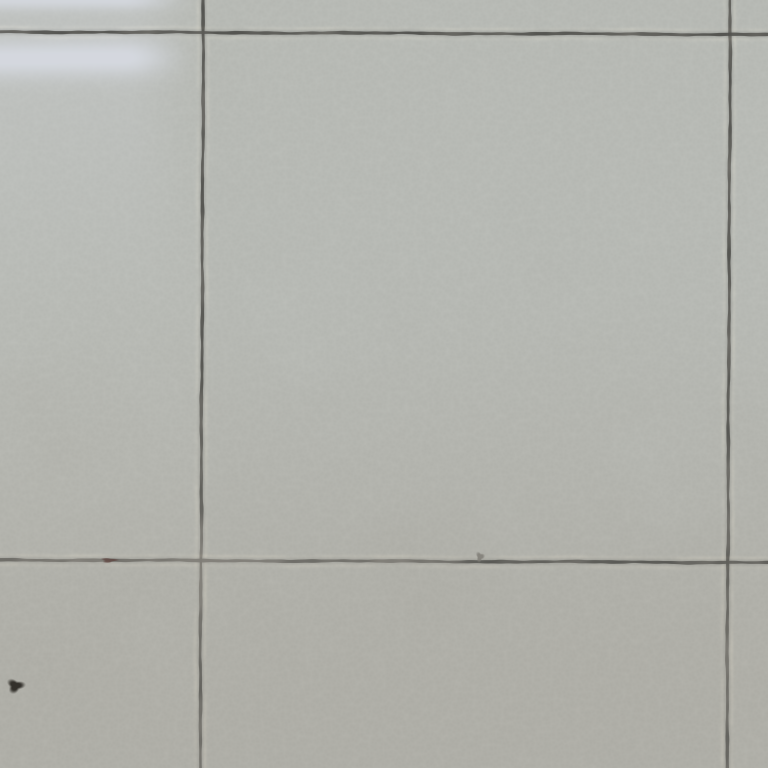
Write a Shadertoy shader that draws this texture.

```glsl
#define TILE_SIZE vec2(0.686, 0.6875)
#define JOINT_ORIGIN vec2(0.2605, 0.2710)
#define JOINT_SKEW vec2(0.0045, -0.0035)
#define JOINT_HALF_WIDTH 0.0021
#define COOL_GLAZE vec3(0.722, 0.732, 0.712)
#define WARM_GLAZE vec3(0.690, 0.688, 0.660)
#define GLARE_COLOR vec3(0.830, 0.845, 0.870)
#define DARK_GROUT vec3(0.300, 0.300, 0.285)
#define PALE_GROUT vec3(0.500, 0.490, 0.465)
#define GRAIN_AMOUNT 0.030

vec2 hash2(vec2 p) {
    vec3 q = fract(p.xyx * vec3(0.1031, 0.1030, 0.0973));
    q += dot(q, q.yzx + 33.33);
    return fract((q.xx + q.yz) * q.zy);
}

// Distance to the nearest scattered feature point
float cellular(vec2 p) {
    vec2 cell = floor(p), local = fract(p);
    float nearest = 2.0;
    for (int y = -1; y <= 1; y++)
        for (int x = -1; x <= 1; x++) {
            vec2 neighbor = vec2(x, y);
            vec2 toPoint = neighbor + hash2(cell + neighbor) - local;
            nearest = min(nearest, dot(toPoint, toPoint));
        }
    return sqrt(nearest);
}

// Layered sines, roughly -1 to 1
float ripple(float t, float seed) {
    return 0.5 * sin(t * 23.0 + seed) + 0.3 * sin(t * 61.0 + seed * 2.3)
         + 0.2 * sin(t * 147.0 + seed * 4.1);
}

float bell(float x, float width) {
    return exp(-x * x / (width * width));
}

// Glaze tone with soft mottling and fine grain
vec3 glaze(vec2 p, vec2 tile) {
    float mottle = ripple(p.x * 0.4 + p.y * 0.2, 1.7) * ripple(p.y * 0.4 - p.x * 0.15, 4.2);
    float warmth = 1.0 - smoothstep(0.08, 0.72, p.y + 0.06 * mottle);
    vec3 color = mix(COOL_GLAZE, WARM_GLAZE, warmth);
    float grain = 0.5 * cellular(p * 170.0) + 0.3 * cellular(p * vec2(65.0, 90.0) + 9.0)
                + 0.2 * cellular(p * 330.0 + 21.0);
    color += (grain - 0.48) * GRAIN_AMOUNT + 0.004 * mottle;
    return color + (hash2(tile + 7.0).x - 0.5) * 0.008;
}

// Window light on the left tiles, broken by the upper joint
float glare(vec2 p) {
    float reach = 1.0 - smoothstep(0.16, 0.262, p.x);
    float streaks = bell(p.y - 0.923 - 0.01 * p.x, 0.024) + 0.85 * bell(p.y - 1.0, 0.013);
    float haze = 0.22 * smoothstep(0.55, 1.0, p.y);
    return reach * (0.85 * streaks + haze);
}

// Pale lip beside a joint, then the dark groove itself
vec3 drawJoint(vec3 color, float d, float along, float seed, float paleness, float aa) {
    float wear = ripple(along * 1.3, seed);
    float lip = bell(d - 0.0058, 0.0026) * (0.6 + 0.4 * wear)
              + bell(d + 0.0060, 0.0030) * (0.5 - 0.4 * wear);
    color += lip * vec3(0.050, 0.044, 0.034);
    float halfWidth = JOINT_HALF_WIDTH * (1.0 + 0.25 * ripple(along * 2.1, seed + 3.0));
    float groove = 1.0 - smoothstep(halfWidth - aa, halfWidth + aa, abs(d));
    float shade = 0.22 * bell(d, 0.0042);
    vec3 grout = mix(DARK_GROUT, PALE_GROUT, clamp(paleness + 0.3 * wear, 0.0, 1.0));
    return mix(color, grout, max(groove * 0.92, shade));
}

// Small irregular mark with a soft rim
float mark(vec2 p, vec2 center, vec2 radius) {
    vec2 q = (p - center) / radius;
    float edge = 1.0 + 0.25 * sin(3.0 * atan(q.y, q.x + 0.0001) + 1.0);
    return 1.0 - smoothstep(0.5, 1.2, length(q) / edge);
}

void mainImage(out vec4 fragColor, in vec2 fragCoord) {
    vec2 p = fragCoord / iResolution.y;
    float aa = max(0.8 / iResolution.y, 0.0008);

    // Slightly skewed, wavering tile grid
    vec2 waver = 0.0008 * vec2(ripple(p.y, 0.6), ripple(p.x, 2.9));
    vec2 grid = (p - JOINT_ORIGIN - JOINT_SKEW * p.yx - waver) / TILE_SIZE;
    vec2 joint = floor(grid + 0.5);
    vec2 d = (grid - joint) * TILE_SIZE;

    vec3 color = glaze(p, floor(grid));
    color = mix(color, GLARE_COLOR, clamp(glare(p), 0.0, 1.0));

    // Grout grows paler toward the bottom and the lower left crossing
    float crossing = bell(length(p - JOINT_ORIGIN), 0.07);
    float columnPale = 0.25 + 0.35 * (1.0 - smoothstep(0.1, 0.55, p.y)) + 0.5 * crossing;
    float rowPale = joint.y > 0.5 ? 0.2 : 0.3 + 0.45 * (1.0 - smoothstep(0.55, 0.66, p.x));
    color = drawJoint(color, d.x, p.y, joint.x * 2.7 + 1.0, columnPale, aa);
    color = drawJoint(color, d.y, p.x, joint.y * 3.1 + 5.0, rowPale + 0.4 * crossing, aa);

    // Chipped edge, rusty stain and a lone speck
    color = mix(color, PALE_GROUT, 0.85 * mark(p, vec2(0.625, 0.275), vec2(0.005, 0.006)));
    color = mix(color, vec3(0.36, 0.25, 0.23), 0.7 * mark(p, vec2(0.142, 0.2705), vec2(0.010, 0.003)));
    color = mix(color, vec3(0.20, 0.19, 0.17), mark(p, vec2(0.020, 0.107), vec2(0.010, 0.008)));

    fragColor = vec4(clamp(color, 0.0, 1.0), 1.0);
}
```
